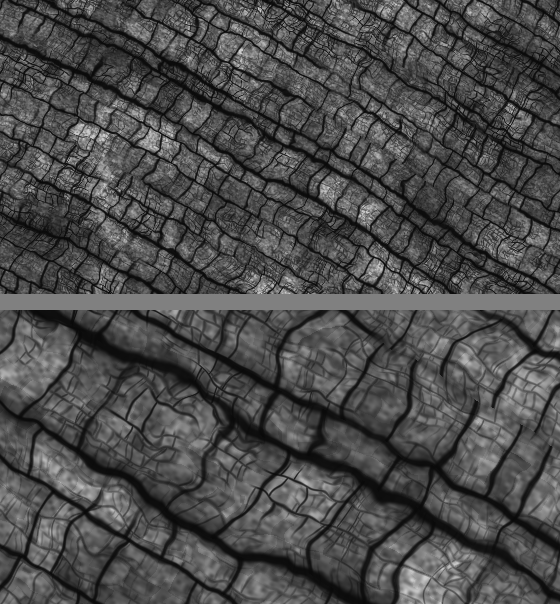
Top, the full canvas; bottom, a detail of the centre.
Give the GLSL for this texture, as a Shadertoy shader.

```glsl
// Charred timber: slanting rows of charcoal, split crosswise into small grey plates.

vec2 hash2(vec2 p) {
    vec3 q = fract(p.xyx * vec3(0.1031, 0.1030, 0.0973));
    q += dot(q, q.yzx + 33.33);
    return fract((q.xx + q.yz) * q.zy);
}

float noise(vec2 p) {
    vec2 i = floor(p), f = fract(p);
    f = f * f * (3.0 - 2.0 * f);
    return mix(mix(hash2(i).x, hash2(i + vec2(1, 0)).x, f.x),
               mix(hash2(i + vec2(0, 1)).x, hash2(i + vec2(1, 1)).x, f.x), f.y);
}

float layeredNoise(vec2 p) {
    float sum = 0.0, weight = 0.5;
    for (int i = 0; i < 4; i++) {
        sum += weight * noise(p);
        p = p * 2.1 + 17.3;
        weight *= 0.5;
    }
    return sum / 0.9375;
}

// Wandering offset in the range -0.5 to 0.5 on both axes
vec2 wander(vec2 p) {
    return vec2(noise(p), noise(p + 47.0)) - 0.5;
}

float edgeAt(float i, float salt) {
    return i + 0.7 * (hash2(vec2(i, salt)).x - 0.5);
}

// Uneven cuts of a line: x = distance to the nearest cut, y = piece, z = that cut
vec3 split(float x, float salt) {
    float k = floor(x);
    if (x < edgeAt(k, salt)) k -= 1.0;
    else if (x >= edgeAt(k + 1.0, salt)) k += 1.0;
    float low = x - edgeAt(k, salt), high = edgeAt(k + 1.0, salt) - x;
    return vec3(min(low, high), k, low < high ? k : k + 1.0);
}

// Dark line at distance d, with a ragged half width
float gap(float d, float halfWidth) {
    return 1.0 - smoothstep(halfWidth * 0.4, halfWidth + 0.0018 + 0.5 / iResolution.y, d);
}

void mainImage(out vec4 fragColor, in vec2 fragCoord) {
    vec2 p = fragCoord / iResolution.y;

    // Grain axes: x runs down to the right, y runs across; both gently bent
    vec2 g = vec2(dot(p, vec2(0.87, -0.49)), dot(p, vec2(0.49, 0.87))) + 4.0;
    g.y += 0.020 * sin(g.x * 2.3 + 1.0) + 0.006 * sin(g.x * 7.0 + g.y * 3.0);
    vec2 w = g + vec2(0.035, 0.022) * wander(g * vec2(7.0, 13.0))
               + vec2(0.016, 0.013) * wander(g * 27.0 + 11.0)
               + 0.006 * wander(g * 65.0 + 29.0);

    // Rows along the grain: a few cuts open into deep grooves
    vec3 row = split(w.y * 12.5, 3.0);
    float rowDist = row.x / 12.5;
    float depth = hash2(vec2(row.z, 8.0)).y;
    depth *= depth;
    float opening = noise(vec2(g.x * 4.0, row.z * 7.3));
    float rowWidth = 0.0003 + 0.0022 * opening + 0.0085 * depth * opening;
    float rowGap = gap(rowDist, rowWidth);
    rowGap *= mix(smoothstep(0.15, 0.4, noise(vec2(g.x * 6.0, row.z * 3.7))), 1.0, depth);

    // Cross cracks, cut anew in every row
    vec3 column = split(w.x * 15.0 + 0.37 * row.y, row.y * 3.0 + 1.0);
    float columnDist = column.x / 15.0;
    float columnWidth = 0.0034 * noise(g * vec2(11.0, 17.0) + 5.0);
    float columnGap = gap(columnDist, columnWidth);
    columnGap *= smoothstep(0.12, 0.45, noise(g * vec2(9.0, 9.0) + 61.0));
    float plateTone = hash2(vec2(column.y, row.y)).x;

    // Two finer generations of crazing inside the plates
    float crazed = smoothstep(0.3, 0.7, noise(g * vec2(3.5, 7.0) + 23.0));
    float craze = 0.0, chipTone = 0.0;
    for (int i = 0; i < 2; i++) {
        float f = float(i), size = 30.0 + 38.0 * f;
        vec2 q = w + 0.55 / size * wander(g * size * 0.8 + 7.0);
        vec3 r = split(q.y * size, 20.0 + f);
        vec3 c = split(q.x * size * 1.15 + 0.41 * r.y, r.y + 90.0);
        float presence = smoothstep(0.3, 0.65, noise(g * size * 0.55 + 13.0 * f));
        float line = gap(min(r.x, c.x) / size, 0.0004);
        craze = max(craze, line * presence * mix(0.45, 0.85, crazed) * (1.0 - 0.35 * f));
        chipTone += (hash2(vec2(c.y, r.y)).y - 0.5) * (0.30 - 0.08 * f);
    }

    // Surface: ashy patches, plate tones, fibres and grit
    float tone = 0.385 * (0.38 + 1.24 * layeredNoise(g * vec2(3.5, 7.0)));
    tone *= 0.82 + 0.36 * plateTone;
    tone *= 1.0 + chipTone;
    tone *= 0.84 + 0.32 * noise(w * vec2(40.0, 130.0));
    tone *= 0.70 + 0.60 * noise(g * vec2(170.0, 210.0));

    // Worn plate edges and shaded groove banks, then the dark gaps
    tone *= mix(0.78, 1.0, smoothstep(0.0, 0.014, min(rowDist, columnDist)));
    tone *= mix(1.0 - 0.45 * depth, 1.0, smoothstep(0.0, 0.03, rowDist));
    tone *= (1.0 - 0.90 * rowGap) * (1.0 - 0.85 * columnGap) * (1.0 - craze);

    fragColor = vec4(vec3(clamp(0.035 + tone, 0.0, 0.8)), 1.0);
}
```
